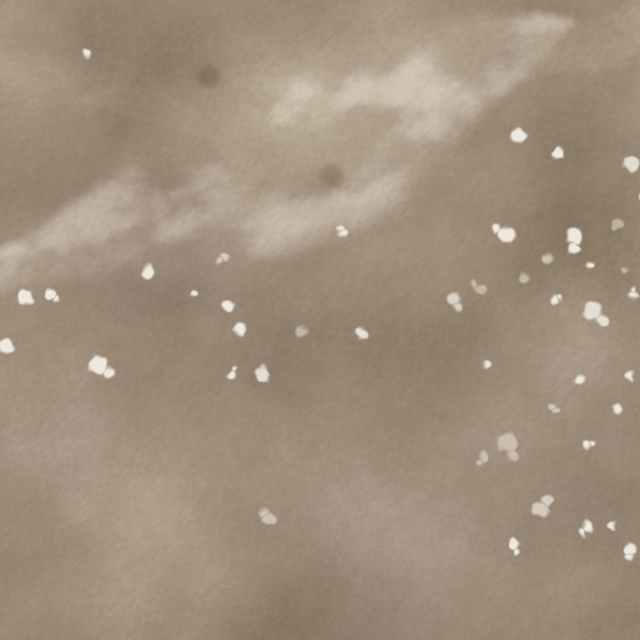
Write a Shadertoy shader that draws this texture.

```glsl
// Weathered tan stone: cloudy fbm mottling, a ragged pale vein rising to the right,
// fine diagonal grain, scattered white flecks in jittered cells and faint dark stains.
// Tone is gathered as one brightness value, then mapped through a three-colour ramp.

#define DARK_TAN   vec3(0.51, 0.45, 0.37)
#define MID_TAN    vec3(0.63, 0.56, 0.49)
#define PALE_TAN   vec3(0.84, 0.80, 0.74)
#define FLECK_TINT vec3(0.93, 0.915, 0.875)
#define BASE_TONE  0.607
#define MOTTLE     0.24
#define VEIN_GAIN  0.125
#define GRAIN      0.045
#define FLECK_GRID 18.0
#define FLECK_SIZE 0.0105
#define FLECK_EDGE 0.0035

float hash(vec2 p) {
    vec3 q = fract(vec3(p.xyx) * 0.1031);
    q += dot(q, q.yzx + 33.33);
    return fract((q.x + q.y) * q.z);
}

vec2 hash2(vec2 p) {
    return vec2(hash(p + 17.3), hash(p + 71.9));
}

float noise(vec2 p) {
    vec2 cell = floor(p), f = fract(p);
    f = f * f * (3.0 - 2.0 * f);
    float low = mix(hash(cell), hash(cell + vec2(1, 0)), f.x);
    float high = mix(hash(cell + vec2(0, 1)), hash(cell + vec2(1, 1)), f.x);
    return mix(low, high, f.y);
}

float fbm(vec2 p) {
    float sum = 0.0, amp = 0.5;
    for (int i = 0; i < 6; i++) {
        sum += amp * noise(p);
        p = mat2(1.6, 1.2, -1.2, 1.6) * p + 7.7;
        amp *= 0.5;
    }
    return sum;
}

// Signed height above the centre line of the vein
float veinOffset(vec2 p) {
    return p.y - 0.575 - 0.42 * p.x;
}

// Pale vein: narrow at both ends, with a side arm at the upper left
float vein(vec2 p) {
    vec2 warp = vec2(fbm(p * 6.0 + 40.0), fbm(p * 6.0 + 80.0)) - 0.5;
    vec2 q = p + 0.17 * warp * smoothstep(-0.1, 0.3, p.x);
    float halfWidth = mix(0.04, 0.145, smoothstep(0.0, 0.35, p.x));
    halfWidth *= 1.0 - 0.6 * smoothstep(0.55, 0.95, p.x);
    float body = 1.0 - smoothstep(0.6, 1.2, abs(veinOffset(q)) / halfWidth);
    float armLine = abs(q.y - 0.90 + 0.36 * q.x);
    float arm = (1.0 - smoothstep(0.01, 0.055, armLine)) * (1.0 - smoothstep(0.3, 0.42, q.x));
    vec2 streak = vec2(p.x + 0.42 * p.y, 1.6 * (p.y - 0.42 * p.x));
    float patches = smoothstep(0.38, 0.68, fbm(streak * 7.0 + 3.0));
    return max(body, 0.6 * arm) * (0.35 + 0.95 * patches);
}

// Chance of a fleck: crowded at lower right, sparse at left below the vein
float fleckChance(vec2 p) {
    float right = smoothstep(0.66, 0.8, p.x) * (1.0 - smoothstep(0.68, 0.86, p.y));
    float left = (1.0 - smoothstep(0.5, 0.62, p.x)) * smoothstep(0.3, 0.4, p.y);
    left *= 1.0 - smoothstep(-0.02, 0.06, veinOffset(p));
    float clump = smoothstep(0.25, 0.75, noise(p * 7.0 + 5.0));
    return 0.012 + (0.5 * right + 0.26 * left) * (0.3 + 1.1 * clump);
}

// Coverage of white flecks, some with a smaller companion
float flecks(vec2 p) {
    float cover = 0.0;
    vec2 home = floor(p * FLECK_GRID);
    vec2 wobble = vec2(noise(p * 95.0), noise(p * 95.0 + 31.0)) - 0.5;
    for (int j = -1; j <= 1; j++)
    for (int i = -1; i <= 1; i++) {
        vec2 cell = home + vec2(i, j);
        vec2 centre = (cell + 0.15 + 0.7 * hash2(cell)) / FLECK_GRID;
        if (hash(cell + 211.0) > fleckChance(centre)) continue;
        float size = hash(cell + 131.0);
        float radius = FLECK_SIZE * (0.55 + 0.85 * size * size);
        vec2 d = p - centre + 0.007 * wobble;
        float dist = length(d) - radius;
        if (hash(cell + 307.0) < 0.4) {
            vec2 side = normalize(hash2(cell + 401.0) - 0.5);
            dist = min(dist, length(d - side * radius * 1.5) - 0.65 * radius);
        }
        float strength = mix(0.5, 1.0, smoothstep(0.0, 0.45, hash(cell + 503.0)));
        cover = max(cover, strength * (1.0 - smoothstep(-FLECK_EDGE, FLECK_EDGE, dist)));
    }
    return cover;
}

// Soft round stains, few and wide apart
float stains(vec2 p) {
    vec2 cell = floor(p * 5.0);
    vec2 centre = (cell + 0.25 + 0.5 * hash2(cell + 601.0)) / 5.0;
    float present = step(hash(cell + 701.0), 0.12);
    return present * (1.0 - smoothstep(0.008, 0.026, length(p - centre)));
}

void mainImage(out vec4 fragColor, in vec2 fragCoord) {
    vec2 uv = fragCoord / iResolution.y;

    // Brightness: clouds, vein, corner shade, stains and grain
    float tone = BASE_TONE + MOTTLE * (fbm(uv * 4.5 + 11.0) - 0.49);
    tone += VEIN_GAIN * vein(uv);
    tone -= 0.06 * (1.0 - smoothstep(0.0, 0.28, length(uv - vec2(0.0, 0.12))));
    tone -= 0.08 * stains(uv);
    vec2 slant = vec2(uv.x + uv.y, 1.7 * (uv.y - uv.x));
    tone += GRAIN * (0.6 * noise(slant * 90.0) + 0.4 * noise(slant * 190.0) - 0.5);

    // Colour ramp with a slow drift between olive and mauve
    vec3 color = mix(DARK_TAN, MID_TAN, min((tone - 0.51) / 0.12, 1.0));
    color = mix(color, PALE_TAN, clamp((tone - 0.63) / 0.21, 0.0, 1.0));
    color += vec3(0.0, -0.004, 0.035) * (fbm(uv * 3.5 + 60.0) - 0.5);

    color = mix(color, FLECK_TINT, flecks(uv));
    fragColor = vec4(color, 1.0);
}
```
